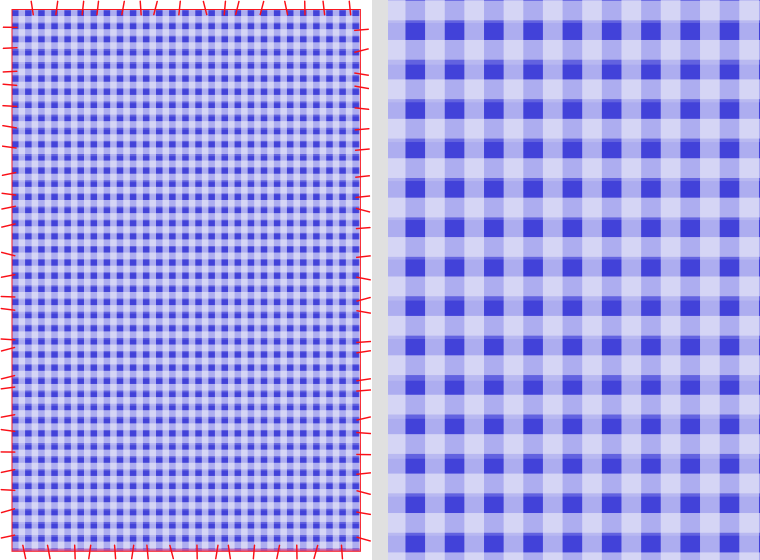
Left, the full canvas; right, a detail of the centre.
Reproduce this pattern procedurally as a Shadertoy shader.

```glsl
// Blue gingham cloth with a thin red hem, held all round by scattered red pins.

const vec2 SHEET = vec2(512.0, 768.0);       // design units across and down
const vec2 CLOTH_MIN = vec2(16.5, 13.0);     // top left corner of the cloth
const vec2 CLOTH_MAX = vec2(496.0, 756.0);   // bottom right corner
const float PERIOD = 18.02;                  // one check, coloured plus pale band
const float BAND = 9.0;                      // width of a coloured band
const float SEAM_FADE = 0.3;                 // thinner dye along a band's top edge
const float HEM_WIDTH = 1.3;
const float HEM_TINT_DEPTH = 3.5;            // pink strip along the bottom hem
const int PINS_ACROSS = 16;
const int PINS_DOWN = 26;
const float PIN_STEP = 28.0;
const float PIN_JITTER = 9.0;
const float PIN_HALF_LENGTH = 9.2;
const float PIN_WIDTH = 2.0;
const float PIN_TILT = 0.28;                 // largest lean in radians

const vec3 PAPER = vec3(1.0);
const vec3 PALE = vec3(0.835, 0.835, 0.96);
const vec3 MEDIUM = vec3(0.68, 0.68, 0.94);
const vec3 DEEP = vec3(0.26, 0.26, 0.85);
const vec3 RED = vec3(0.98, 0.06, 0.09);
const vec3 HEM_TINT = vec3(0.80, 0.36, 0.62);

float hash(float n) {
    return fract(sin(n * 12.9898) * 43758.5453);
}

// Coverage of a shape from its signed distance, smoothed over one pixel.
float cover(float d, float pixel) {
    return clamp(0.5 - d / pixel, 0.0, 1.0);
}

// Repeating band that starts at each multiple of PERIOD.
float stripe(float t, float width, float pixel) {
    float fromCentre = abs(mod(t - 0.5 * width + 0.5 * PERIOD, PERIOD) - 0.5 * PERIOD);
    return cover(fromCentre - 0.5 * width, pixel);
}

float boxDistance(vec2 p, vec2 halfSize) {
    vec2 q = abs(p) - halfSize;
    return length(max(q, 0.0)) + min(max(q.x, q.y), 0.0);
}

// Distance to a pin centred at the origin, lying along its axis angle.
float pinDistance(vec2 p, float angle) {
    vec2 axis = vec2(cos(angle), sin(angle));
    float along = clamp(dot(p, axis), -PIN_HALF_LENGTH, PIN_HALF_LENGTH);
    return length(p - along * axis) - 0.5 * PIN_WIDTH;
}

float lean(float seed) {
    return (2.0 * hash(seed) - 1.0) * PIN_TILT;
}

float jitter(float seed) {
    return (2.0 * hash(seed) - 1.0) * PIN_JITTER;
}

// Pins on opposite edges share their spacing, with a small offset.
float allPins(vec2 p) {
    float d = 1e4;
    for (int i = 0; i < PINS_DOWN; i++) {
        float n = float(i);
        float y = 37.0 + PIN_STEP * n + jitter(n + 3.0);
        float drift = 3.0 * smoothstep(0.0, 14.0, n);
        d = min(d, pinDistance(p - vec2(14.0 - drift, y), lean(n + 41.0)));
        d = min(d, pinDistance(p - vec2(497.5 + drift, y + 3.5), lean(n + 87.0)));
    }
    for (int i = 0; i < PINS_ACROSS; i++) {
        float n = float(i);
        float x = 53.0 + PIN_STEP * n + jitter(n + 131.0);
        float upright = 1.5708;
        d = min(d, pinDistance(p - vec2(x, 11.0), upright + lean(n + 171.0)));
        d = min(d, pinDistance(p - vec2(x - 11.0, 757.0), upright + lean(n + 213.0)));
    }
    return d;
}

// Crossed bands: none is pale, one is medium, both are deep.
vec3 gingham(vec2 p, float pixel) {
    float row = floor(p.y / PERIOD);
    float seam = mix(1.2, 3.0, hash(row + 7.0));
    float warp = stripe(p.x, BAND, pixel);
    float weft = stripe(p.y, BAND, pixel) - SEAM_FADE * stripe(p.y, seam, pixel);
    return mix(mix(PALE, MEDIUM, warp), mix(MEDIUM, DEEP, warp), weft);
}

void mainImage(out vec4 fragColor, in vec2 fragCoord) {
    vec2 uv = fragCoord / iResolution.xy;
    vec2 p = vec2(uv.x, 1.0 - uv.y) * SHEET;
    float pixel = SHEET.y / iResolution.y;

    // Cloth on paper, with the tinted strip at its foot
    float edge = boxDistance(p - 0.5 * (CLOTH_MIN + CLOTH_MAX), 0.5 * (CLOTH_MAX - CLOTH_MIN));
    vec3 cloth = gingham(p - CLOTH_MIN, pixel);
    float foot = cover(CLOTH_MAX.y - HEM_TINT_DEPTH - p.y, pixel);
    cloth = mix(cloth, HEM_TINT, 0.75 * foot);
    vec3 color = mix(PAPER, cloth, cover(edge, pixel));

    // Hem line and pins
    color = mix(color, RED, cover(abs(edge) - 0.5 * HEM_WIDTH, pixel));
    color = mix(color, RED, cover(allPins(p), pixel));

    fragColor = vec4(color, 1.0);
}
```
